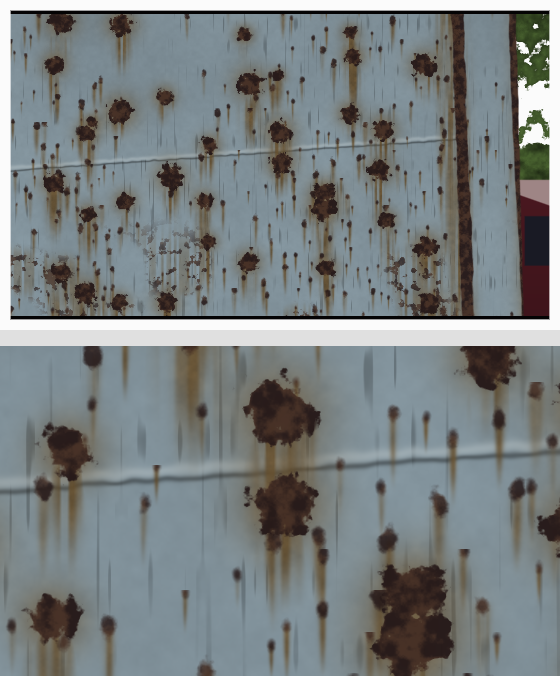
Top, the full canvas; bottom, a detail of the centre.
This texture is drawn by a Shadertoy shader. Its source:

```glsl
// Weathered painted steel wall with rust blooms, running stains and a weld seam.
// Blooms are looped discs with noisy rims; their runs are Gaussian columns
// broken up by stretched noise. A strip of yard shows at right.

const vec3 PAINT = vec3(0.50, 0.565, 0.60);
const vec3 STAIN = vec3(0.37, 0.285, 0.16);
const vec3 RUST = vec3(0.27, 0.18, 0.14);
const vec3 RUST_DARK = vec3(0.14, 0.09, 0.09);
const vec3 WELD = vec3(0.66, 0.71, 0.73);
const vec3 FRAME = vec3(0.985);
const vec3 BAR = vec3(0.015, 0.01, 0.015);
const vec3 LEAF = vec3(0.20, 0.27, 0.13);
const vec3 PAVING = vec3(0.62, 0.52, 0.52);
const vec3 CAR = vec3(0.28, 0.09, 0.12);
const vec3 GLASS = vec3(0.10, 0.10, 0.14);
const float MARGIN = 0.032;     // frame width, in canvas heights
const float BAR_HEIGHT = 0.011;
const float SOFT = 0.003;       // edge softness
const int BLOOMS = 36;
const int COLUMNS = 11;
const float CELL = 0.042;       // spacing of the small pits

float hash(vec2 p) {
    vec3 q = fract(p.xyx * 0.1031);
    q += dot(q, q.yzx + 33.33);
    return fract((q.x + q.y) * q.z);
}

float noise(vec2 p) {
    vec2 i = floor(p), f = fract(p);
    f = f * f * (3.0 - 2.0 * f);
    return mix(mix(hash(i), hash(i + vec2(1, 0)), f.x),
               mix(hash(i + vec2(0, 1)), hash(i + vec2(1, 1)), f.x), f.y);
}

float fbm(vec2 p) {
    float sum = 0.0, gain = 0.53;
    for (int i = 0; i < 4; i++) {
        sum += gain * noise(p);
        p = p * 2.03 + 17.0;
        gain *= 0.5;
    }
    return sum;
}

// Soft band around zero
float bell(float x, float w) { return exp(-x * x / (w * w)); }

// One where x is below zero
float inside(float x) { return smoothstep(SOFT, -SOFT, x); }

// Stain running down from a spot at the origin
float run(vec2 d, float w, float len) {
    float below = max(-d.y, 0.0);
    return bell(d.x, w * (1.0 - 0.4 * smoothstep(0.0, len, below)))
         * smoothstep(w, -w, d.y) * (1.0 - smoothstep(0.3 * len, len, below));
}

// Rust holds solid crust in x, translucent stain in y
void addRust(inout vec2 rust, float crust, float stain) {
    rust.x = max(rust.x, crust);
    rust.y = 1.0 - (1.0 - rust.y) * (1.0 - clamp(stain, 0.0, 1.0));
}

// Large blooms, stacked in loose columns
void blooms(vec2 p, float rough, float streak, inout vec2 rust) {
    for (int i = 0; i < BLOOMS; i++) {
        float id = float(i), column = float(i % COLUMNS);
        float x = 0.12 + 0.113 * column + 0.06 * hash(vec2(column, 3))
                + 0.035 * hash(vec2(id, 7));
        float y = 0.05 + 0.9 * fract(0.618 * id + 0.25 * hash(vec2(id, 11)));
        float r = mix(0.015, 0.037, hash(vec2(id, 19)));
        vec2 d = p - vec2(x, y);
        float dist = length(d) + r * 1.3 * (rough - 0.5);
        float halo = 0.75 * bell(length(d), 1.55 * r);
        float len = mix(0.1, 0.27, hash(vec2(id, 23)));
        float drip = run(d, r * 0.9, len) * mix(0.25, 1.1, streak);
        addRust(rust, inside(dist - r), max(halo, drip));
    }
}

// Small pits with thin runs, denser low on the wall
void pits(vec2 p, float rough, float streak, inout vec2 rust) {
    for (int k = 0; k < 12; k++) {
        vec2 cell = floor(p / CELL) + vec2(k % 3 - 1, k / 3);
        float density = 0.05 + smoothstep(0.35, 0.75, noise(cell * 0.19 + 4.0))
                      * mix(0.55, 0.33, smoothstep(8.0, 20.0, cell.y));
        if (hash(cell + 31.0) > density) continue;
        vec2 d = p - (cell + vec2(hash(cell + 5.0), hash(cell + 57.0))) * CELL;
        float size = hash(cell + 91.0);
        float r = mix(0.003, 0.009, size * size);
        float dist = length(d * vec2(1.0, 0.65)) + r * 1.4 * (rough - 0.5);
        float drip = run(d, r * 0.9, mix(0.03, 0.11, size));
        addRust(rust, 0.9 * inside(dist - r), drip * mix(0.3, 0.9, streak));
    }
}

// Foliage, bright sky, hedge, paving and a parked car
vec3 yard(vec2 p) {
    float leaves = fbm(p * 38.0);
    vec3 green = LEAF * (0.4 + 1.2 * leaves);
    vec3 col = mix(FRAME, green, smoothstep(0.42, 0.52, leaves + 1.2 * (p.y - 0.77)));
    col = mix(col, green, inside(p.y - 0.56 + 0.05 * (leaves - 0.5)));
    col = mix(col, PAVING, inside(p.y - 0.455));
    col = mix(col, CAR * (0.85 + 0.4 * p.y), inside(p.y - 0.96 + 0.35 * p.x));
    vec2 pane = abs(p - vec2(1.63, 0.27)) - vec2(0.04, 0.075);
    return mix(col, GLASS, inside(max(pane.x, pane.y)));
}

void mainImage(out vec4 fragColor, in vec2 fragCoord) {
    vec2 p = fragCoord / iResolution.y;
    float width = iResolution.x / iResolution.y;
    float rough = fbm(p * 75.0), cloud = fbm(p * 4.0);
    float streak = smoothstep(0.2, 0.8, noise(p * vec2(130, 5)));

    // Paint with cloudy fading and grime
    vec3 col = PAINT * (0.91 + 0.16 * cloud + 0.06 * rough - 0.05 * p.y);
    float grime = smoothstep(0.77, 0.95, noise(p * vec2(170, 14)));
    col *= 1.0 - 0.22 * grime * smoothstep(0.35, 0.65, cloud);

    // Weld seam: pale ridge over a dark shadow
    float post = p.x - 1.421 + 0.037 * p.y;
    float seam = p.y - 0.486 - 0.0705 * p.x + 0.004 * noise(p * 60.0);
    col = mix(col, WELD, 0.65 * inside(post) * bell(seam - 0.005, 0.006));
    col *= 1.0 - 0.35 * inside(post) * bell(seam + 0.004, 0.003);

    // Rust blooms, pits and crumbly patches
    vec2 rust = vec2(0);
    blooms(p, rough, streak, rust);
    pits(p, rough, streak, rust);
    float patchy = smoothstep(0.5, 0.68, noise(p * 5.5 + 9.0)) * smoothstep(0.36, 0.2, p.y);
    float crumbs = smoothstep(0.56, 0.66, fbm(p * 55.0 + 3.0));
    addRust(rust, 0.8 * patchy * crumbs, 0.4 * patchy * streak);

    // Corroded post and free edge of the wall
    float wobble = 0.012 * (fbm(p * vec2(40, 22)) - 0.5);
    float edge = p.x - 1.588 + 0.026 * p.y + 0.4 * wobble;
    float bleed = bell(post + 0.02, 0.038) * mix(0.35, 1.0, streak);
    addRust(rust, inside(abs(post + wobble) - 0.018), bleed);
    float rim = mix(0.006, 0.021, smoothstep(0.05, 0.8, p.y));
    addRust(rust, inside(-edge - rim), 0.6 * exp(-abs(edge) / 0.02));

    col = mix(col, STAIN * (0.85 + 0.35 * rough), 0.9 * rust.y);
    col = mix(col, mix(RUST_DARK, RUST, smoothstep(0.3, 0.7, rough)), 0.94 * rust.x);
    col = mix(col, yard(p), inside(-edge));

    // Dark bars and pale frame
    float inset = min(p.y, 1.0 - p.y) - MARGIN;
    col = mix(col, BAR, inside((inset - BAR_HEIGHT) * 3.0));
    float frame = min(inset, min(p.x, width - p.x) - MARGIN);
    fragColor = vec4(mix(col, FRAME, inside(frame * 3.0)), 1);
}
```
